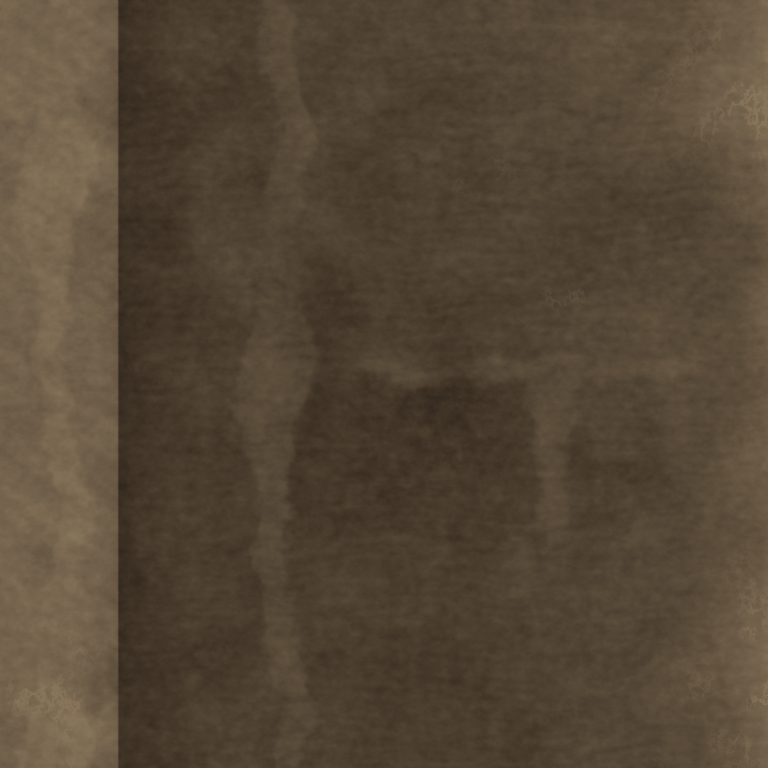
This texture is drawn by a three.js fragment shader. Its source:

```glsl
// Aged brown plaster: a pale strip beside a dark, water-stained panel with a worn right edge.
#define SEAM_X 0.154
#define TILE_Y 0.755
#define STAIN_WARP 0.040
#define STAIN_TONE 0.15
#define MOTTLE_TONE 0.29
#define STREAK_TONE 0.085
#define GRAIN_TONE 0.27
#define SEAM_SHADOW 0.24
#define EDGE_GLOW 0.42
#define DARK_BROWN vec3(0.200, 0.157, 0.115)
#define PALE_TAN vec3(0.500, 0.428, 0.332)

varying vec2 vUv;

vec2 hashGradient(vec2 cell) {
  vec3 h = fract(cell.xyx * vec3(0.1031, 0.1030, 0.0973));
  h += dot(h, h.yzx + 33.33);
  return fract((h.xx + h.yz) * h.zy) * 2.0 - 1.0;
}

float gradNoise(vec2 p) {
  vec2 i = floor(p), f = fract(p);
  vec2 u = f * f * f * (f * (f * 6.0 - 15.0) + 10.0);
  float a = dot(hashGradient(i), f);
  float b = dot(hashGradient(i + vec2(1, 0)), f - vec2(1, 0));
  float c = dot(hashGradient(i + vec2(0, 1)), f - vec2(0, 1));
  float d = dot(hashGradient(i + vec2(1, 1)), f - vec2(1, 1));
  return mix(mix(a, b, u.x), mix(c, d, u.x), u.y);
}

float fbm(vec2 p) {
  float sum = 0.0, amp = 0.5;
  for (int i = 0; i < 4; i++) {
    sum += amp * gradNoise(p);
    p = mat2(1.6, 1.2, -1.2, 1.6) * p + 7.3;
    amp *= 0.6;
  }
  return sum;
}

float spot(vec2 p, vec2 centre, vec2 radius) {
  vec2 d = (p - centre) / radius;
  return exp(-min(dot(d, d), 40.0));
}

float bump(float x, float centre, float width) {
  return spot(vec2(x), vec2(centre, x), vec2(width, 1.0));
}

// Soft-edged interval from lo to hi
float band(float x, float lo, float hi, float soft) {
  return smoothstep(lo - soft, lo + soft, x) * (1.0 - smoothstep(hi - soft, hi + soft, x));
}

// Pale water marks and dark blotches, repeating upward
float stains(vec2 at) {
  vec2 p = at + STAIN_WARP * vec2(fbm(at * 16.0), fbm(at * 16.0 + 31.0));
  p.y = mod(p.y - 0.245, TILE_Y) + 0.245;
  // Tall vein, wider in the middle and bent near the top
  float left = 0.338 - 0.030 * bump(p.y, 0.48, 0.08) + 0.028 * bump(p.y, 0.82, 0.08);
  float right = 0.374 + 0.038 * bump(p.y, 0.53, 0.09) + 0.030 * bump(p.y, 0.82, 0.10);
  float tall = band(p.x, left, right, 0.007) * (1.0 - 0.5 * bump(p.y, 0.67, 0.07));
  float wash = band(p.x, 0.25, 0.40, 0.012) * band(p.y, 0.56, 0.84, 0.03);
  wash = max(wash, 0.9 * spot(p, vec2(0.82, 0.57), vec2(0.13, 0.04)));
  // Cross vein with a short drip and a faint foot
  float crossY = 0.518 + 0.012 * bump(p.x, 0.48, 0.04) + 0.03 * (p.x - 0.7);
  float across = band(p.y, crossY - 0.013, crossY + 0.013, 0.009) * band(p.x, 0.46, 0.91, 0.03);
  float dripWidth = 0.017 + 0.017 * smoothstep(0.42, 0.48, p.y);
  float drip = band(p.x, 0.723 - dripWidth, 0.723 + dripWidth, 0.008) * band(p.y, 0.29, 0.53, 0.02);
  float foot = bump(p.y, 0.298, 0.012) * band(p.x, 0.71, 0.86, 0.03);
  float pale = max(max(tall, 0.45 * wash), max(0.85 * across, max(0.85 * drip, 0.5 * foot)));
  // Ragged blotches
  float dark = 0.9 * spot(p, vec2(0.450, 0.590), vec2(0.045, 0.040));
  dark += 1.1 * spot(p, vec2(0.340, 0.775), vec2(0.032, 0.026));
  dark += 0.6 * spot(p, vec2(0.280, 0.580), vec2(0.030, 0.025));
  dark += 0.6 * spot(p, vec2(0.570, 0.460), vec2(0.080, 0.050));
  dark += 0.7 * spot(p, vec2(0.800, 0.380), vec2(0.055, 0.065));
  dark += 0.5 * spot(p, vec2(0.590, 0.880), vec2(0.060, 0.040));
  dark += 0.5 * band(p.x, right, 0.70, 0.012) * band(p.y, 0.30, 0.51, 0.025);
  dark *= max(0.0, 1.0 + 2.6 * fbm(at * 30.0));
  return pale - dark * (1.0 - 0.7 * pale);
}

// Sparse thin scratches for worn places
float crackle(vec2 p) {
  float ridge = smoothstep(0.45, 1.0, 1.0 - abs(fbm(p * vec2(42.0, 34.0))) * 5.0);
  return ridge * smoothstep(-0.05, 0.25, gradNoise(p * 17.0));
}

float panelTone(vec2 p) {
  float tone = 0.32 + 0.10 * smoothstep(0.55, 1.0, p.y) * smoothstep(0.2, 0.6, p.x);
  tone += STAIN_TONE * stains(p) + 0.16 * smoothstep(0.55, 1.0, p.x);
  tone -= 0.14 * spot(p, vec2(0.90, 0.72), vec2(0.13, 0.08));
  tone -= SEAM_SHADOW * exp((SEAM_X - p.x) / 0.055);
  // Worn light along the right, strongest in two corners
  float corners = spot(p, vec2(1.0, 0.87), vec2(0.13, 0.11)) + spot(p, vec2(1.0, 0.12), vec2(0.10, 0.13));
  tone += EDGE_GLOW * (0.60 * exp((p.x - 1.0) / 0.035) + 0.45 * corners);
  float worn = corners + spot(p, vec2(0.61, 0.78), vec2(0.05, 0.03));
  worn += spot(p, vec2(0.735, 0.615), vec2(0.03, 0.015));
  return tone + 0.24 * worn * crackle(p);
}

float stripTone(vec2 p) {
  float tone = 0.81 + 0.13 * stains(p + vec2(0.287, -0.26));
  tone += 0.12 * gradNoise(vec2(p.x * 9.0 + p.y * 9.0, (p.y + p.x * 0.7) * 45.0));
  tone += 0.18 * crackle(p) * spot(p, vec2(0.06, 0.10), vec2(0.08, 0.10));
  return tone - 0.10 * exp((p.x - SEAM_X) / 0.012);
}

void main() {
  vec2 p = vUv;
  float onPanel = smoothstep(SEAM_X - 0.0015, SEAM_X + 0.0015, p.x);
  float strip = stripTone(vec2(min(p.x, SEAM_X), p.y));
  float tone = mix(strip, panelTone(vec2(max(p.x, SEAM_X), p.y)), onPanel);
  // Surface: cloudy mottling, brushed streaks and fine grain
  tone += MOTTLE_TONE * fbm(p * 11.0 + 4.0);
  float streak = gradNoise(vec2(p.x * 11.0, p.y * 115.0 + fbm(p * 5.0) * 4.0));
  tone += STREAK_TONE * streak * mix(0.5, 1.0, onPanel) + GRAIN_TONE * fbm(p * vec2(58.0, 72.0));
  gl_FragColor = vec4(mix(DARK_BROWN, PALE_TAN, clamp(tone, 0.0, 1.1)), 1.0);
}
```
